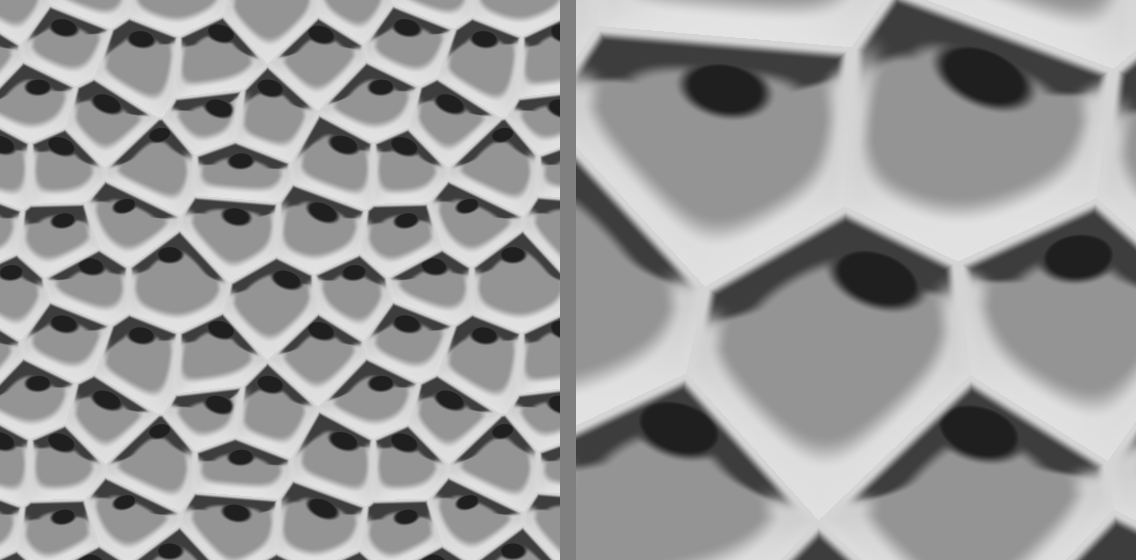
Left: the whole. Right: its middle third, enlarged.
Write a three.js fragment shader that draws this pattern.

```glsl
varying vec2 vUv;

const vec2 GRID = vec2(6.53, 9.45);

vec2 hash2(vec2 id) {
  id = mod(id, vec2(4.0, 5.0)) + 2.0;
  return fract(sin(vec2(dot(id, vec2(127.1, 311.7)), dot(id, vec2(269.5, 183.3)))) * 437.585);
}

// Jittered cell centre on staggered rows, in canvas units
vec2 site(vec2 id) {
  vec2 jitter = 0.5 + 0.56 * (hash2(id) - 0.5);
  return (id + vec2(fract(0.4 * id.y), 0.0) + jitter) / GRID;
}

void main() {
  vec2 p = vUv;
  vec2 base = floor(p * GRID);

  // Nearest cell
  vec2 cell = base;
  float nearest = 10.0;
  for (int j = -2; j <= 2; j++) {
    for (int i = -2; i <= 2; i++) {
      vec2 id = base + vec2(float(i), float(j));
      vec2 r = site(id) - p;
      float dist = dot(r, r);
      if (dist < nearest) {
        nearest = dist;
        cell = id;
      }
    }
  }

  vec2 center = site(cell);
  vec2 rnd = hash2(cell + vec2(1.0, 3.0));
  vec2 gaze = normalize(vec2(0.45 * rnd.x - 0.1, 1.0));

  // Hard and rounded edge distance, mean edge direction, reach to the top
  float edge = 10.0;
  float reach = 10.0;
  float weightSum = 0.0;
  float upSum = 0.0;
  for (int j = -3; j <= 3; j++) {
    for (int i = -2; i <= 2; i++) {
      if (i == 0 && j == 0) continue;
      vec2 other = site(cell + vec2(float(i), float(j)));
      vec2 n = normalize(other - center);
      float d = dot(0.5 * (center + other) - p, n);
      float w = exp(-80.0 * d);
      edge = min(edge, d);
      weightSum += w;
      upSum += w * n.y;
      float facing = dot(n, gaze);
      if (facing > 0.05) reach = min(reach, 0.5 * length(other - center) / facing);
    }
  }
  float rounded = -log(weightSum) / 80.0;
  float up = upSum / weightSum;
  float low = max(-up, 0.0);

  float tone = 0.58;

  // Dark oval hanging below the top edge
  vec2 q = p - center - gaze * (reach - 0.031);
  q.y += q.x * 0.5 * (rnd.y - 0.4);
  float oval = length(q / (vec2(0.026, 0.0165) * (0.85 + 0.3 * rnd.y)));
  tone = mix(tone, 0.12, 1.0 - smoothstep(0.72, 1.15, oval));

  // Shadow between the rounded lid and the upper edges
  float lidDepth = 0.021 * smoothstep(0.1, 0.6, up);
  float lid = (1.0 - smoothstep(lidDepth - 0.006, lidDepth + 0.003, rounded)) * smoothstep(0.1, 0.4, up);
  tone = mix(tone, min(tone, 0.24), lid);

  // Pale glow, thick at the bottom and thin at the sides
  float glow = 1.0 - smoothstep(0.003 + 0.007 * low, 0.014 + 0.014 * low, rounded);
  glow *= 1.0 - smoothstep(0.1, 0.5, up);
  tone = mix(tone, mix(0.81, 0.89, low), glow);

  // Web along the cell borders
  float web = 1.0 - smoothstep(0.002, 0.009, edge);
  tone = mix(tone, mix(0.83, 0.89, low), web);

  gl_FragColor = vec4(vec3(tone), 1.0);
}
```
